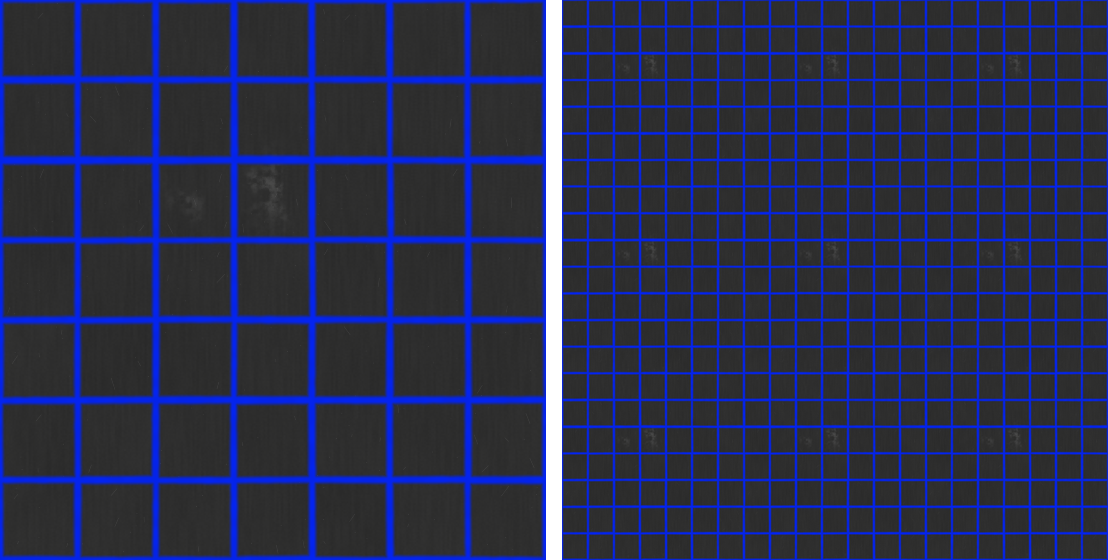
Left, the tile; right, the same tile 3 across and 3 down.
A Shadertoy shader for this pattern:

```glsl
// Seven by seven charcoal tiles with soft bright blue joints, faint brushing and dust.

const vec2 TILES = vec2(7.0);
const float HALF_JOINT = 0.043;   // in tile pitches
const float SOFTNESS = 0.033;     // half width of the blue bleed
const vec3 JOINT_BLUE = vec3(0.015, 0.14, 0.93);
const vec3 CHARCOAL = vec3(0.178, 0.178, 0.177);

float hash(vec2 p) {
    return fract(sin(dot(p, vec2(127.1, 311.7))) * 43758.5453);
}

vec2 hash2(vec2 p) {
    return vec2(hash(p), hash(p + 41.3));
}

// Value noise on a unit square, wrapping after a whole number of cells
float wrapNoise(vec2 uv, vec2 cells, float seed) {
    vec2 p = uv * cells;
    vec2 i = floor(p);
    vec2 f = fract(p);
    f = f * f * (3.0 - 2.0 * f);
    vec2 a = mod(i, cells) + seed;
    vec2 b = mod(i + 1.0, cells) + seed;
    return mix(mix(hash(a), hash(vec2(b.x, a.y)), f.x),
               mix(hash(vec2(a.x, b.y)), hash(b), f.x), f.y);
}

float wrapFbm(vec2 uv, vec2 cells, float seed) {
    float sum = 0.0;
    float weight = 0.5;
    for (int octave = 0; octave < 4; octave++) {
        sum += weight * wrapNoise(uv, cells, seed);
        cells *= 2.0;
        seed += 17.0;
        weight *= 0.5;
    }
    return sum / 0.9375;
}

float roundedBox(vec2 p, vec2 halfSize, float radius) {
    vec2 q = abs(p) - halfSize + radius;
    return length(max(q, 0.0)) + min(max(q.x, q.y), 0.0) - radius;
}

// Signed distance to a slightly shifted and tilted tile, negative inside
float tileDistance(vec2 uv, vec2 id) {
    vec2 p = fract(uv * TILES) - 0.5;
    vec2 shift = (hash2(id + 3.0) - 0.5) * 0.012;
    shift.y += (hash(vec2(id.y, 8.0)) - 0.5) * 0.012;
    vec2 tilt = (hash2(id + 19.0) - 0.5) * 0.020;
    p -= shift + tilt * p.yx;
    vec2 halfSize = 0.5 - HALF_JOINT + (hash2(id + 31.0) - 0.5) * 0.008;
    float wobble = (wrapNoise(uv, TILES * 9.0, 5.0) - 0.5) * 0.007;
    return roundedBox(p, halfSize, 0.012) + wobble;
}

// Sparse short hairlines, each kept inside its own grid cell
float scratches(vec2 uv, vec2 cells, float seed) {
    vec2 id = mod(floor(uv * cells), cells) + seed;
    vec2 p = fract(uv * cells) - 0.3 - 0.4 * hash2(id);
    float angle = (hash(id + 7.0) - 0.5) * 1.6;
    vec2 along = vec2(sin(angle), cos(angle));
    float reach = mix(0.04, 0.22, hash(id + 11.0));
    float d = length(p - along * clamp(dot(p, along), -reach, reach));
    return step(0.86, hash(id + 23.0)) * smoothstep(0.03, 0.0, d);
}

float specks(vec2 uv, vec2 cells, float seed) {
    vec2 id = mod(floor(uv * cells), cells) + seed;
    vec2 p = fract(uv * cells) - 0.3 - 0.4 * hash2(id);
    return step(0.965, hash(id + 5.0)) * smoothstep(0.15, 0.0, length(p));
}

// Chalky smudges gathered around a wrapping centre
float dust(vec2 uv, vec2 centre) {
    vec2 away = sin(3.14159 * (uv - centre));
    float zone = exp(-5.0 * away.x * away.x - 35.0 * away.y * away.y);
    float patches = smoothstep(0.48, 0.78, wrapFbm(uv, vec2(14.0), 61.0));
    float powder = wrapFbm(uv, vec2(90.0), 83.0);
    return zone * patches * smoothstep(0.25, 0.8, powder);
}

vec3 tileSurface(vec2 uv, vec2 id) {
    float brushing = wrapNoise(uv, vec2(240.0, 22.0), 13.0) - 0.5;
    float grain = wrapNoise(uv, vec2(330.0), 29.0) - 0.5;
    float cloud = wrapFbm(uv, vec2(9.0), 47.0) - 0.5;
    float tone = (hash(id + 71.0) - 0.5) * 0.008;
    tone += brushing * 0.014 + grain * 0.010 + cloud * 0.016;
    tone += dust(uv, vec2(0.47, 0.655)) * 0.13;
    tone += scratches(uv, vec2(21.0), 37.0) * 0.045;
    tone += specks(uv, vec2(90.0), 53.0) * 0.055;
    return CHARCOAL + tone;
}

void mainImage(out vec4 fragColor, in vec2 fragCoord) {
    vec2 uv = fragCoord / iResolution.xy;
    vec2 id = mod(floor(uv * TILES), TILES);

    // Blue bleeds softly over each tile edge
    float pixel = TILES.y / iResolution.y;
    float soft = max(SOFTNESS, pixel);
    float joint = smoothstep(-soft, soft, tileDistance(uv, id));

    // Joints carry only a trace of uneven ink
    float ink = 0.97 + 0.05 * wrapNoise(uv, vec2(60.0), 91.0);
    vec3 color = mix(tileSurface(uv, id), JOINT_BLUE * ink, joint);
    fragColor = vec4(color, 1.0);
}
```
